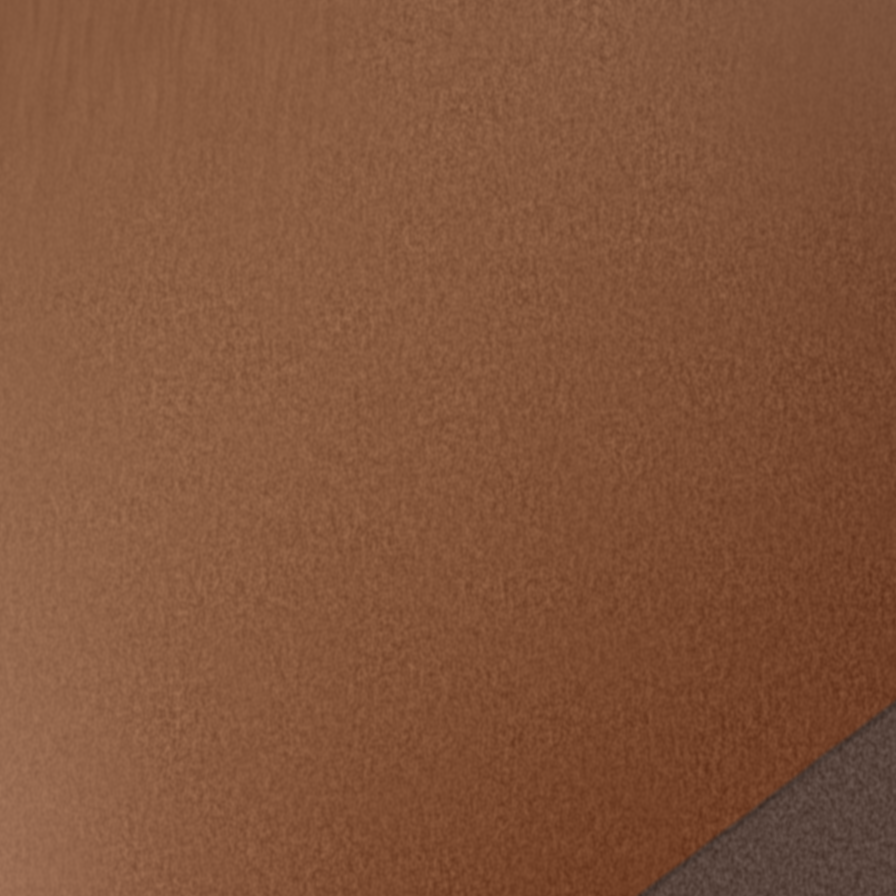
This texture is drawn by a three.js fragment shader. Its source:

```glsl
// Softly lit brown leather-like sheet with a grey cloth corner at lower right.
// A 3 x 3 colour gradient gives the light; fine gradient noise gives the
// grain and the wavy upright brush streaks that replace it near the top.

varying vec2 vUv;

vec2 randomGradient(vec2 cell) {
  vec3 p = fract(cell.xyx * vec3(0.1031, 0.1030, 0.0973));
  p += dot(p, p.yzx + 33.33);
  float angle = 6.28318 * fract((p.x + p.y) * p.z);
  return vec2(cos(angle), sin(angle));
}

float cornerValue(vec2 cell, vec2 local, vec2 corner) {
  return dot(randomGradient(cell + corner), local - corner);
}

// Gradient noise, roughly -0.7 to 0.7
float gradientNoise(vec2 p) {
  vec2 cell = floor(p);
  vec2 f = p - cell;
  vec2 w = f * f * f * (f * (f * 6.0 - 15.0) + 10.0);
  float low = mix(cornerValue(cell, f, vec2(0.0, 0.0)),
                  cornerValue(cell, f, vec2(1.0, 0.0)), w.x);
  float high = mix(cornerValue(cell, f, vec2(0.0, 1.0)),
                   cornerValue(cell, f, vec2(1.0, 1.0)), w.x);
  return mix(low, high, w.y);
}

// Smooth curve through three colours at t = 0, 0.5 and 1
vec3 threeStops(vec3 start, vec3 middle, vec3 end, float t) {
  return start * (1.0 - t) * (1.0 - 2.0 * t)
       + middle * 4.0 * t * (1.0 - t)
       + end * t * (2.0 * t - 1.0);
}

// Broad light: pale at lower left, deep red-brown at lower right
vec3 sheetColor(vec2 uv) {
  vec3 left = threeStops(vec3(0.602, 0.424, 0.324), vec3(0.568, 0.394, 0.286),
                         vec3(0.520, 0.347, 0.244), uv.y);
  vec3 centre = threeStops(vec3(0.470, 0.276, 0.172), vec3(0.521, 0.338, 0.230),
                           vec3(0.532, 0.358, 0.254), uv.y);
  vec3 right = threeStops(vec3(0.428, 0.233, 0.143), vec3(0.450, 0.267, 0.172),
                          vec3(0.486, 0.326, 0.237), uv.y);
  return threeStops(left, centre, right, uv.x);
}

// Turned noise layer, so that no lattice lines show
float turnedNoise(vec2 p, float slope) {
  return gradientNoise(vec2(p.x + slope * p.y, p.y - slope * p.x));
}

// Fine pebbles, a little taller than wide, in three sizes
float pebbleGrain(vec2 uv) {
  return 0.45 * turnedNoise(uv * vec2(96.0, 74.0), 0.35)
       + 0.75 * turnedNoise(uv * vec2(158.0, 122.0) + 17.3, -0.30)
       + 0.65 * turnedNoise(uv * vec2(235.0, 190.0) + 41.9, 0.15);
}

// Thin upright threads, broken along their length
float uprightThreads(vec2 uv) {
  return gradientNoise(uv * vec2(150.0, 34.0) + 5.7);
}

// Long upright streaks, bent sideways by slow noise
float brushStreaks(vec2 uv) {
  float bend = 0.020 * gradientNoise(uv * vec2(6.0, 7.0));
  float x = uv.x + bend - 0.10 * uv.y;
  return 0.7 * gradientNoise(vec2(x * 72.0, uv.y * 7.0))
       + 0.7 * gradientNoise(vec2(x * 140.0, uv.y * 13.0) + 9.0);
}

// Height above the slanted lower edge of the sheet, in canvas units
float edgeDistance(vec2 uv) {
  vec2 edgeStart = vec2(0.712, 0.0);
  vec2 edgeNormal = normalize(vec2(-0.218, 0.288));
  float wobble = 0.002 * gradientNoise(uv * 18.0);
  return dot(uv - edgeStart, edgeNormal) + wobble;
}

void main() {
  vec2 uv = vUv;
  float patches = gradientNoise(uv * vec2(7.0, 5.0) + 4.0);

  // Where streaks take over from grain: top left, and faintly top right
  float topLeft = smoothstep(0.62, 0.95, uv.y + 0.10 * patches)
                * (1.0 - smoothstep(0.28, 0.50, uv.x));
  float topRight = smoothstep(0.65, 0.95, uv.y) * smoothstep(0.72, 0.90, uv.x);
  float streakArea = max(topLeft, 0.4 * topRight);
  float smoothArea = max(topLeft, topRight);
  float fadedLeft = 1.0 - smoothstep(0.0, 0.22, uv.x);

  // Brown sheet, its grain stronger in some patches than in others
  float grain = pebbleGrain(uv);
  float grainStrength = 0.070 * (1.0 - 0.65 * smoothArea) * (1.0 - 0.35 * fadedLeft);
  grainStrength *= 1.0 + 0.5 * gradientNoise(uv * 13.0 + 2.0);
  vec3 grainTint = vec3(1.0, 0.92, 0.80);
  vec3 sheet = sheetColor(uv) + 0.008 * patches;
  sheet += grainTint * grainStrength * (grain + 0.45 * uprightThreads(uv));
  sheet += grainTint * 0.042 * streakArea * brushStreaks(uv);

  // Grey cloth corner, with a stronger speckle
  float speckle = grain + 0.5 * gradientNoise(uv * vec2(190.0, 150.0) + 31.0);
  vec3 cloth = vec3(0.346, 0.268, 0.236) + vec3(0.080) * speckle;

  // Soft join with a thin shadow just below it
  float distanceToEdge = edgeDistance(uv);
  float shadow = 1.0 - smoothstep(0.0, 0.007, abs(distanceToEdge + 0.003));
  vec3 color = mix(cloth, sheet, smoothstep(-0.004, 0.004, distanceToEdge));
  color *= 1.0 - 0.20 * shadow;

  gl_FragColor = vec4(color, 1.0);
}
```
